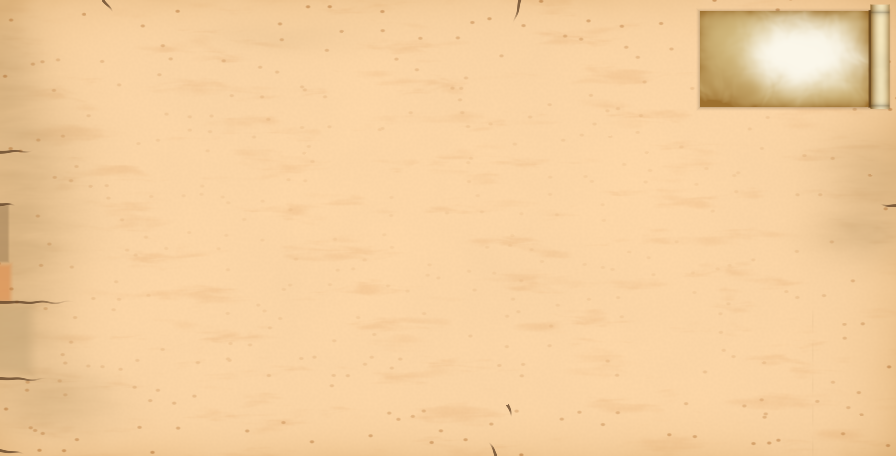
Write a Shadertoy shader that draws this texture.

```glsl
// Aged parchment sheet with stained, cracked borders and a small burnt scroll.
// Layered warped sines make the fibres and mottling, cellular noise the specks,
// and soft ellipses, boxes and tapered strokes place the stains and tears.

const float ASPECT = 1.96;
const vec3 PAPER = vec3(0.985, 0.836, 0.650);
const vec3 STAIN = vec3(0.79, 0.65, 0.46);
const vec3 INK = vec3(0.34, 0.22, 0.12);

// centre.xy, radii.zw
const vec4 STAINS[8] = vec4[8](
    vec4(0.04, 0.63, 0.13, 0.17), vec4(0.00, 0.86, 0.08, 0.17),
    vec4(0.05, 0.46, 0.12, 0.11), vec4(0.04, 0.27, 0.11, 0.10),
    vec4(0.10, 0.11, 0.15, 0.07), vec4(1.88, 0.48, 0.10, 0.06),
    vec4(1.93, 0.62, 0.13, 0.10), vec4(0.62, 0.92, 0.16, 0.04));

// start.xy, direction and length.zw
const vec4 CRACKS[10] = vec4[10](
    vec4(0.0, 0.666, 0.075, 0.004), vec4(0.0, 0.551, 0.035, 0.0),
    vec4(0.0, 0.337, 0.168, 0.0), vec4(0.0, 0.170, 0.105, -0.003),
    vec4(0.0, 0.012, 0.055, -0.008), vec4(0.225, 1.0, 0.022, -0.028),
    vec4(1.137, 1.0, -0.012, -0.052), vec4(1.085, 0.0, -0.015, 0.032),
    vec4(1.110, 0.112, 0.012, -0.026), vec4(1.96, 0.549, -0.036, 0.002));

vec2 hash22(vec2 c) {
    vec3 h = fract(c.xyx * vec3(0.1031, 0.1030, 0.0973));
    h += dot(h, h.yzx + 33.33);
    return fract((h.xx + h.yz) * h.zy);
}

// Rotated, self-warping sines, roughly -1 to 1
float layeredSines(vec2 p) {
    float sum = 0.0, amp = 0.5;
    vec2 warp = vec2(0.0);
    for (int i = 0; i < 6; i++) {
        p = mat2(0.8, 0.6, -0.6, 0.8) * p * 1.55 + 2.3;
        vec2 w = p + warp;
        sum += amp * sin(w.x) * cos(w.y);
        warp += 0.8 * vec2(sin(w.y), cos(w.x));
        amp *= 0.72;
    }
    return sum;
}

// x: distance to the nearest cell point, y: random value of that cell
vec2 cellular(vec2 p) {
    vec2 cell = floor(p), best = vec2(9.0, 0.0);
    for (int j = -1; j <= 1; j++)
    for (int i = -1; i <= 1; i++) {
        vec2 c = cell + vec2(i, j), h = hash22(c);
        float d = length(c + h - p);
        if (d < best.x) best = vec2(d, fract(h.x * 7.3 + h.y * 3.1));
    }
    return best;
}

float softBox(vec2 p, vec2 lo, vec2 hi, float blur) {
    vec2 d = max(lo - p, p - hi);
    return 1.0 - smoothstep(-blur, blur, max(d.x, d.y));
}

float softEllipse(vec2 p, vec4 e) {
    vec2 d = (p - e.xy) / e.zw;
    return exp(-dot(d, d));
}

// Wavering line that thins out towards its end
float crack(vec2 p, vec4 c, float aa) {
    float len = length(c.zw);
    vec2 dir = c.zw / len, q = p - c.xy;
    float along = dot(q, dir);
    float t = along / len;
    float side = dir.x * q.y - dir.y * q.x;
    side += 0.003 * sin(along * 110.0 + c.y * 40.0) * t;
    float line = 1.0 - smoothstep(0.0, aa, abs(side) - 0.0022 * (1.0 - t));
    return line * step(0.0, t) * (1.0 - smoothstep(0.4, 1.0, t));
}

vec3 sheet(vec2 p, float aa) {
    float mottle = layeredSines(p * 5.0);
    float fibres = layeredSines(p * vec2(7.0, 32.0));
    float grain = cellular(p * 130.0).x - 0.5;
    vec3 col = PAPER * (1.0 + 0.008 * mottle + 0.012 * grain);
    col -= vec3(0.025, 0.045, 0.055) * smoothstep(0.15, 1.1, fibres);

    // Browned border, then grey stains
    vec2 inset = min(p, vec2(ASPECT, 1.0) - p);
    float rim = exp(-inset.x / 0.09) + 0.8 * exp(-inset.y / 0.05);
    col = mix(col, vec3(0.86, 0.68, 0.45), min(0.8, 0.43 * rim * (1.0 + 0.4 * mottle)));
    float stain = 0.0;
    for (int i = 0; i < 8; i++)
        stain += softEllipse(p + 0.012 * mottle, STAINS[i]) * (i == 7 ? 0.15 : 0.45);
    col = mix(col, STAIN, min(0.75, stain * (1.0 + 0.25 * fibres)));

    // Worn patches along the left edge
    col = mix(col, vec3(0.64, 0.51, 0.35), 0.6 * softBox(p, vec2(-1.0, 0.425), vec2(0.019, 0.55), 0.004));
    col = mix(col, vec3(0.87, 0.58, 0.34), 0.75 * softBox(p, vec2(-1.0, 0.337), vec2(0.024, 0.42), 0.008));
    col = mix(col, vec3(0.76, 0.64, 0.46), 0.5 * softBox(p, vec2(-1.0, 0.18), vec2(0.07, 0.333), 0.02));

    // Specks, denser near the border, and a faint fold
    vec2 cell = cellular(p * vec2(24.0, 34.0));
    float edge = exp(-min(inset.x, inset.y) / 0.12);
    float speck = (1.0 - smoothstep(0.05, 0.17, cell.x)) * step(0.78, cell.y);
    col = mix(col, vec3(0.70, 0.45, 0.21), speck * (0.07 + 0.5 * edge));
    float fold = softBox(p, vec2(1.777, 0.0), vec2(1.779, 0.34), aa);
    col = mix(col, STAIN, 0.2 * fold * (0.5 + 0.5 * sin(p.y * 90.0)));
    for (int i = 0; i < 10; i++)
        col = mix(col, INK, 0.72 * crack(p, CRACKS[i], aa));
    return col;
}

vec3 scroll(vec3 col, vec2 p, float aa) {
    vec2 lo = vec2(1.531, 0.765), hi = vec2(1.904, 0.976);
    vec2 q = (p - lo) / (hi - lo);
    float mottle = layeredSines(p * 16.0);
    col *= 1.0 - 0.25 * softBox(p, lo - 0.002, hi + vec2(0.04, 0.0), 0.008);

    // Pale middle, tan surround and scorched rim
    vec2 g = (q - vec2(0.61, 0.57)) / vec2(0.52, 0.60);
    float away = length(g) + 0.11 * mottle;
    vec3 page = mix(vec3(0.985, 0.97, 0.92), vec3(0.83, 0.73, 0.50), smoothstep(0.25, 1.0, away));
    vec2 inset = min(q, 1.0 - q);
    float burn = exp(-inset.x / 0.06) + exp(-inset.y / 0.07);
    burn += 0.8 * softEllipse(q, vec4(0.05, 0.08, 0.30, 0.28));
    page = mix(page, vec3(0.58, 0.39, 0.13), min(0.85, 0.55 * burn * (1.0 + 0.5 * mottle)));
    col = mix(col, page, softBox(p, lo, hi, 0.5 * aa));

    // Rolled end as a shaded cylinder with collars
    vec2 rollLo = vec2(1.904, 0.761), rollHi = vec2(1.946, 0.990);
    float across = (p.x - rollLo.x) / (rollHi.x - rollLo.x);
    float round = 1.0 - pow(abs(across * 2.0 - 1.1), 2.0);
    vec3 roll = mix(vec3(0.61, 0.47, 0.25), vec3(0.93, 0.87, 0.71), clamp(round, 0.0, 1.0));
    float collar = exp(-abs(p.y - 0.973) / 0.004) + exp(-abs(p.y - 0.768) / 0.004);
    roll *= 1.0 - 0.25 * min(1.0, collar) + 0.04 * mottle;
    col = mix(col, roll, softBox(p, rollLo, rollHi, 0.5 * aa));
    float gap = softBox(p, vec2(1.900, 0.764), vec2(1.905, 0.978), 0.5 * aa);
    return mix(col, vec3(0.36, 0.23, 0.08), 0.75 * gap);
}

void mainImage(out vec4 fragColor, in vec2 fragCoord) {
    vec2 p = fragCoord / iResolution.xy * vec2(ASPECT, 1.0);
    float aa = 1.0 / iResolution.y;
    vec3 col = scroll(sheet(p, aa), p, aa);
    fragColor = vec4(clamp(col, 0.0, 1.0), 1.0);
}
```
